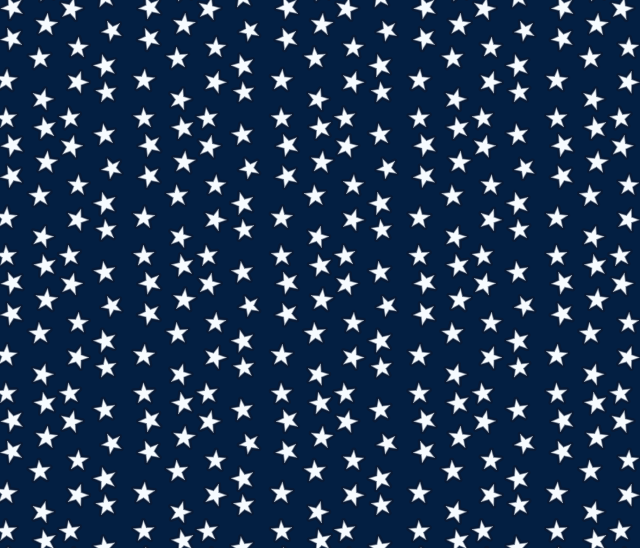
Write a WebGL 2 fragment shader that draws this pattern.

```glsl
#version 300 es
precision highp float;
// Small tilted white stars scattered over navy in a repeating 4 by 4 block.

uniform vec2 u_resolution;
out vec4 fragColor;

float hash(vec2 p) {
    return fract(sin(dot(p, vec2(127.1, 311.7))) * 43758.5453);
}

mat2 rotation(float angle) {
    float c = cos(angle), s = sin(angle);
    return mat2(c, s, -s, c);
}

// Signed distance to a five-pointed star; inner is the notch-to-tip ratio.
float starDistance(vec2 p, float radius, float inner) {
    vec2 foldA = vec2(0.80902, -0.58779);
    vec2 foldB = vec2(-foldA.x, foldA.y);
    p.x = abs(p.x);
    p -= 2.0 * max(dot(foldA, p), 0.0) * foldA;
    p -= 2.0 * max(dot(foldB, p), 0.0) * foldB;
    p.x = abs(p.x);
    p.y -= radius;
    vec2 edge = inner * vec2(-foldA.y, foldA.x) - vec2(0.0, 1.0);
    float along = clamp(dot(p, edge) / dot(edge, edge), 0.0, radius);
    return length(p - edge * along) * sign(p.y * edge.x - p.x * edge.y);
}

// Distance to the nearest star, one jittered star per unit cell.
float starField(vec2 p) {
    float nearest = 1.0;
    for (int y = -1; y <= 1; y++) {
        for (int x = -1; x <= 1; x++) {
            vec2 cell = floor(p) + vec2(x, y);
            vec2 id = mod(cell, 4.0);
            vec2 jitter = vec2(hash(id + 3.1), hash(id + 17.3)) - 0.5;
            vec2 center = cell + 0.5 + 0.34 * jitter;
            center.y += 0.5 * mod(id.x, 2.0) - 0.25;
            float tilt = 0.9 * (hash(id + 29.7) - 0.5);
            float radius = mix(0.30, 0.335, hash(id + 41.9));
            nearest = min(nearest, starDistance(rotation(tilt) * (p - center), radius, 0.41));
        }
    }
    return nearest;
}

void main() {
    float scale = 18.6 / u_resolution.x;
    float d = starField(gl_FragCoord.xy * scale + vec2(0.3, 0.6));

    vec3 navy = vec3(0.01, 0.12, 0.26);
    vec3 shadow = vec3(0.03, 0.10, 0.21);
    vec3 white = vec3(0.965, 0.985, 1.0);

    // Thin darker rim around each star, then the star with a soft edge.
    vec3 color = mix(shadow, navy, smoothstep(0.065, 0.095, d));
    float soft = max(0.032, 0.7 * scale);
    color = mix(white, color, smoothstep(-soft, soft, d));
    fragColor = vec4(color, 1.0);
}
```
